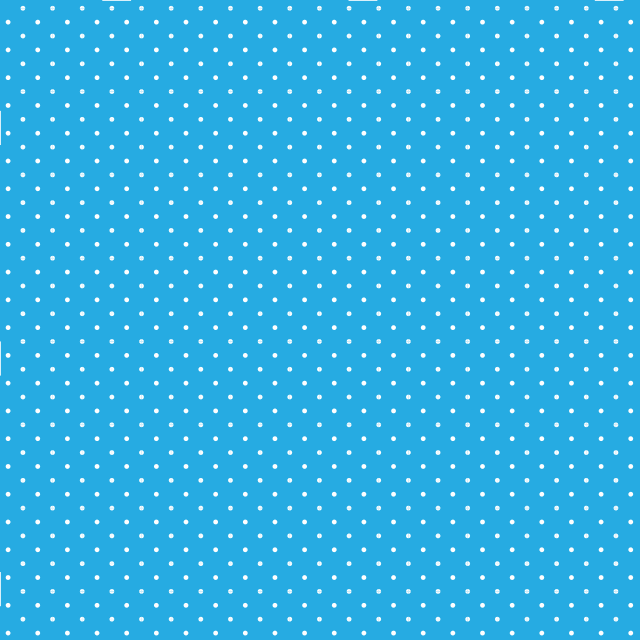
Write a WebGL 2 fragment shader that draws this pattern.

```glsl
#version 300 es
precision highp float;

uniform vec2 u_resolution;
out vec4 fragColor;

float hash(float n) {
    return fract(sin(n * 127.1) * 43758.5453);
}

// Antialiased coverage of a signed distance
float coverage(float dist, float pixel) {
    return clamp(0.5 - dist / pixel, 0.0, 1.0);
}

// Thin stroke coverage, capped when narrower than a pixel
float stroke(float dist, float halfWidth, float pixel) {
    return min(coverage(abs(dist) - halfWidth, pixel), 2.0 * halfWidth / pixel);
}

// Dashes lying along a border
float borderDash(float along, float inward, float center, float period, float halfLength, float pixel) {
    float offset = mod(along - center + 0.5 * period, period) - 0.5 * period;
    return coverage(abs(offset) - halfLength, pixel) * coverage(inward - 0.0013, pixel);
}

void main() {
    float pixel = 1.0 / min(u_resolution.x, u_resolution.y);
    vec2 uv = gl_FragCoord.xy / u_resolution;
    uv.y = 1.0 - uv.y; // measure down from the top edge

    vec3 skyBlue = vec3(0.149, 0.67, 0.886);
    vec3 white = vec3(0.995, 0.998, 1.0);

    // Two interleaved dot lattices, half a pitch apart
    vec2 pitch = vec2(0.04633, 0.04339);
    vec2 lattice = (uv - vec2(0.0358, 0.0129)) / pitch;
    vec2 cell = floor(lattice + 0.5);
    vec2 seamed = (lattice - cell) * pitch;
    vec2 plain = (fract(lattice) - 0.5) * pitch;
    float radius = 0.0037;
    float seamedDot = coverage(length(seamed) - radius, pixel);
    float plainDot = coverage(length(plain) - radius, pixel);

    // Faint crossed seams, uneven from column to column and row to row
    float columnSeam = stroke(seamed.x, 0.0005, pixel) * mix(0.12, 0.4, hash(cell.x + 3.0));
    float rowStrength = mod(cell.y, 3.0) < 0.5 ? 0.4 : 0.15 * hash(cell.y + 40.0);
    float rowSeam = stroke(seamed.y, 0.0005, pixel) * rowStrength;
    seamedDot *= 1.0 - max(columnSeam, rowSeam);

    // White slivers on the top and left borders
    float topDash = borderDash(uv.x, uv.y, 0.1823, 0.3848, 0.0225, pixel);
    float leftDash = borderDash(uv.y, uv.x, 0.1999, 0.3603, 0.0267, pixel);

    float ink = max(max(seamedDot, plainDot), max(topDash, leftDash));
    fragColor = vec4(mix(skyBlue, white, ink), 1.0);
}
```
